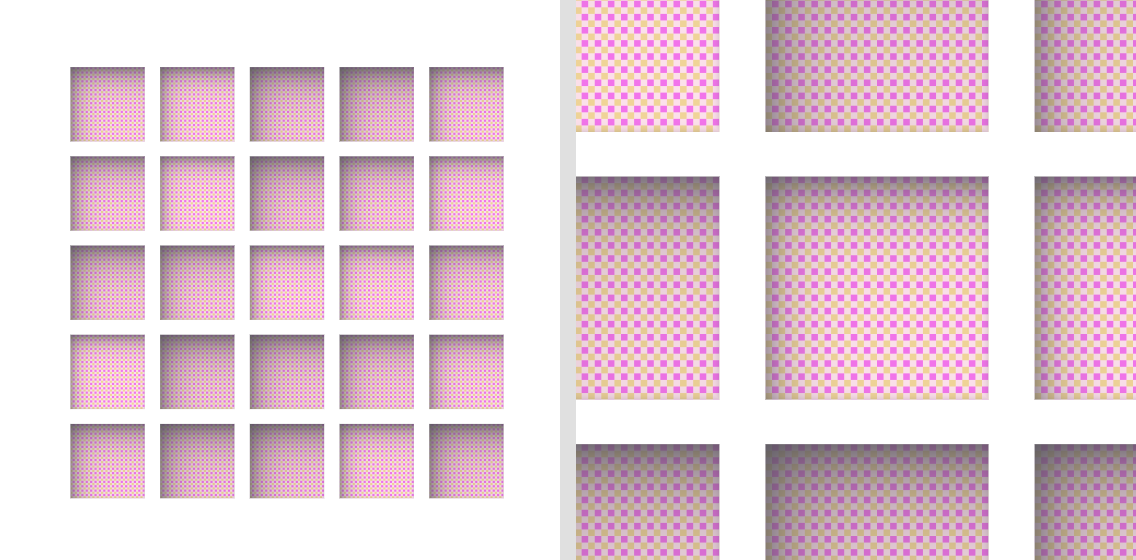
Left: the whole. Right: its middle third, enlarged.
Write a WebGL 1 fragment shader that draws this pattern.

```glsl
precision highp float;
// Five by five recessed windows on white, their pink floors dotted in magenta and yellow.

uniform vec2 u_resolution;

float hash(vec2 p) {
  vec3 q = fract(vec3(p.xyx) * 0.1031);
  q += dot(q, q.yzx + 33.33);
  return fract((q.x + q.y) * q.z);
}

// Coverage of a square dot repeated once per unit cell.
float dots(vec2 p, vec2 center, float pixel) {
  vec2 offset = abs(fract(p - center + 0.5) - 0.5);
  vec2 cover = clamp((0.25 - offset) / pixel + 0.5, 0.0, 1.0);
  return cover.x * cover.y;
}

// Pale pink ground with rows of magenta dots and yellow dots set between them.
vec3 dottedFloor(vec2 p, float pixel) {
  vec3 color = vec3(1.0, 0.89, 0.93);
  color = mix(color, vec3(0.95, 0.84, 0.60), dots(p, vec2(0.25, 0.25), pixel));
  return mix(color, vec3(0.96, 0.46, 0.93), dots(p, vec2(0.75, 0.75), pixel));
}

// Inset shadow, deepest along the top and left walls; 0 is fully lit.
float insetShadow(vec2 p, float depth) {
  float reach = mix(0.09, 0.28, depth);
  float top = mix(0.68, 0.82, depth) * exp(-(1.0 - p.y) / reach);
  float left = mix(0.50, 0.66, depth) * exp(-p.x / (0.75 * reach));
  float rim = 0.18 * exp(-min(1.0 - p.x, p.y) / 0.015);
  return 1.0 - (1.0 - top) * (1.0 - left) * (1.0 - rim);
}

void main() {
  float scale = min(u_resolution.x, u_resolution.y);
  vec2 uv = (gl_FragCoord.xy - 0.5 * u_resolution) / scale + 0.5;
  float pixel = 1.0 / scale;

  // Grid of windows, indexed from -2 to 2 around the centre one.
  vec2 pitch = vec2(0.1602, 0.1593);
  vec2 grid = (uv - vec2(0.5125, 0.4952)) / pitch;
  vec2 id = clamp(floor(grid + 0.5), -2.0, 2.0);
  vec2 local = (grid - id) * pitch;
  float size = 0.1328;

  vec2 edge = abs(local) - 0.5 * size;
  float inside = clamp(0.5 - max(edge.x, edge.y) / pixel, 0.0, 1.0);

  // Each window has its own depth, which widens the shadow and dims the floor.
  vec2 p = clamp(local / size + 0.5, 0.0, 1.0);
  float depth = 0.1 + 0.8 * hash(id + 17.0);
  vec3 color = dottedFloor(p * 17.0, 17.0 * pixel / size);
  color *= 1.0 - 0.05 * depth;
  color = mix(color, vec3(0.34, 0.33, 0.36), insetShadow(p, depth));

  gl_FragColor = vec4(mix(vec3(1.0), color, inside), 1.0);
}
```
